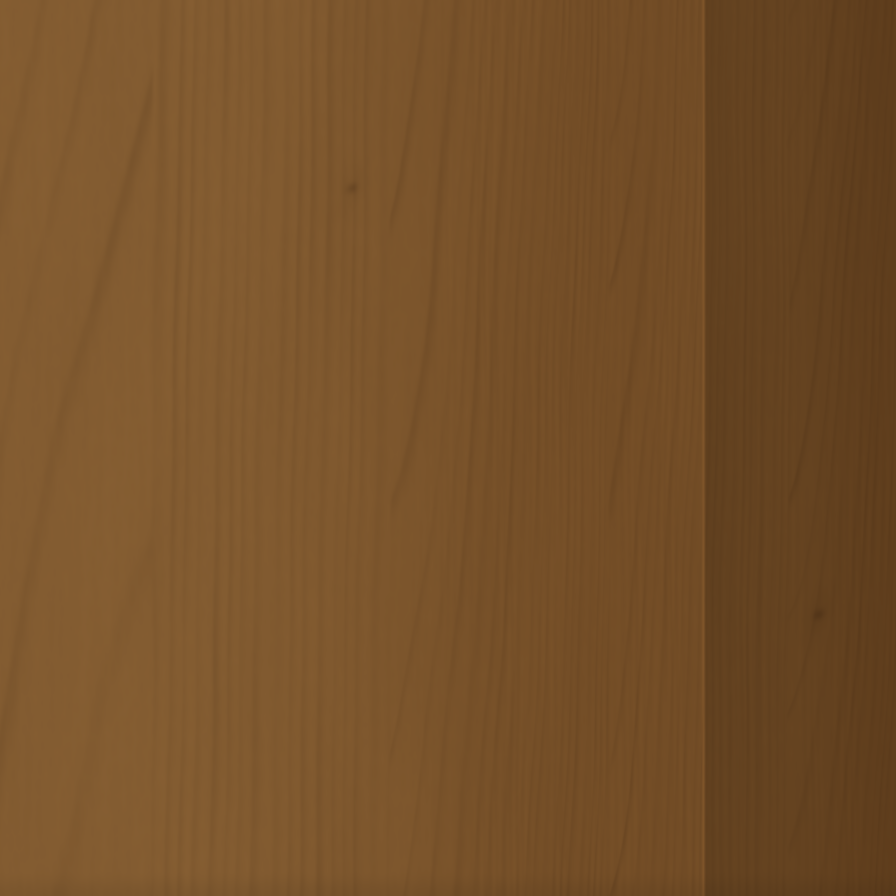
Write a WebGL 1 fragment shader that draws this texture.

```glsl
precision highp float;
// Brown veneer: a wide lit panel, a thin bright seam and a shaded panel.
// Each veneer strip draws contour lines of a slanted parabola, which run from
// open arcs to fine vertical grain; stretched cells and sines add fibres.

uniform vec2 u_resolution;

const vec3 LIT_WOOD = vec3(0.516, 0.362, 0.193);
const vec3 MID_WOOD = vec3(0.452, 0.302, 0.149);
const vec3 SHADED_WOOD = vec3(0.398, 0.264, 0.127);
const vec3 DEEP_WOOD = vec3(0.374, 0.242, 0.112);
const vec3 GRAIN_TINT = vec3(0.88, 1.0, 1.12);
const float SEAM_X = 0.786;

float hash(vec2 p) {
  p = fract(p * vec2(0.1031, 0.1137));
  p += dot(p, p.yx + 33.33);
  return fract((p.x + p.y) * p.x * 47.0);
}

// Distance to the nearest jittered cell point.
float cellular(vec2 p) {
  vec2 cell = floor(p);
  float nearest = 2.0;
  for (int j = -1; j <= 1; j++) {
    for (int i = -1; i <= 1; i++) {
      vec2 c = cell + vec2(float(i), float(j));
      vec2 point = c + vec2(hash(c), hash(c + 71.0));
      nearest = min(nearest, distance(p, point));
    }
  }
  return nearest;
}

// Soft mask of a strip between two edges.
float strip(float x, float left, float right) {
  const float SOFT = 0.003;
  return smoothstep(left - SOFT, left + SOFT, x)
       * (1.0 - smoothstep(right - SOFT, right + SOFT, x));
}

// Dark lines along y = slope * x + curve * x^2, repeated every spacing in y.
// Each line is crisp on one side, soft on the other, and fades along its run.
float grain(vec2 p, float slope, float curve, float spacing, float maxWidth, float seed) {
  float x = max(p.x, 0.0);
  float phase = (p.y - slope * x - curve * x * x) / spacing + seed;
  phase += 0.16 * sin(phase * 1.7) + 0.16 * sin(phase * 0.77 + seed);
  float frequency = length(vec2(slope + 2.0 * curve * x, 1.0)) / spacing;
  float width = min(maxWidth, 0.23 / frequency);
  float offset = (fract(phase) - 0.5) / frequency;
  width *= offset > 0.0 ? 0.65 : 1.25;
  float lineId = hash(vec2(floor(phase) + 60.0, seed));
  float run = 0.75 + 0.25 * sin(p.y * 7.0 + lineId * 40.0);
  return mix(0.5, 1.0, lineId) * run * exp(-offset * offset / (width * width))
       / (1.0 + frequency / 160.0);
}

// Close, nearly straight hairlines with slowly varying strength.
float hairlines(vec2 p, float spacing) {
  float phase = 6.2832 * p.x / spacing + 1.2 * sin(p.x * 67.0) + 0.8 * sin(p.x * 151.0);
  float strength = 0.6 + 0.4 * sin(p.x * 93.0 + 2.0 * sin(p.y * 6.0 + p.x * 40.0));
  return strength * sin(phase + 0.9 * sin(p.y * 5.0));
}

// Small dark core with a faint leaning halo.
float knot(vec2 p, vec2 center, float radius) {
  vec2 d = (p - center) / radius;
  d.x -= 0.25 * d.y;
  vec2 wide = d * vec2(0.5, 0.22);
  return exp(-dot(d, d)) + 0.3 * exp(-dot(wide, wide));
}

float layeredSines(vec2 p) {
  return 0.5 * sin(p.x * 23.0 + 2.0 * sin(p.y * 5.0))
       + 0.3 * sin(p.x * 51.0 - p.y * 7.0 + 1.3)
       + 0.2 * sin(p.y * 19.0 + 3.0 * sin(p.x * 17.0));
}

float veneerGrain(vec2 p) {
  float g = strip(p.x, -0.1, 0.17) * grain(p, 5.5, -8.0, 0.36, 0.008, 2.3);
  g += strip(p.x, 0.17, 0.435) * grain(p - vec2(0.17, 0.0), 56.0, 14.0, 1.0, 0.005, 5.1);
  g += strip(p.x, 0.435, 0.68) * grain(p - vec2(0.435, 0.0), 2.5, 68.0, 0.27, 0.004, 3.7);
  g += strip(p.x, 0.68, SEAM_X) * grain(p - vec2(0.68, 0.0), 3.5, 120.0, 0.21, 0.003, 7.4);
  g += strip(p.x, SEAM_X, 0.88) * grain(p - vec2(SEAM_X, 0.0), 95.0, 30.0, 1.0, 0.003, 4.2);
  g += strip(p.x, 0.88, 1.1) * grain(p - vec2(0.88, 0.0), 2.2, 85.0, 0.17, 0.003, 9.6);
  return g;
}

// Broad light falloff across both panels.
vec3 panelColor(float x) {
  vec3 lit = mix(LIT_WOOD, MID_WOOD, smoothstep(0.20, 0.74, x));
  vec3 shaded = mix(SHADED_WOOD, DEEP_WOOD, smoothstep(0.87, 1.0, x));
  shaded *= 1.0 - 0.05 * exp(-max(x - SEAM_X, 0.0) / 0.025);
  return mix(lit, shaded, smoothstep(SEAM_X - 0.001, SEAM_X + 0.003, x));
}

void main() {
  vec2 p = gl_FragCoord.xy / u_resolution;

  // Gentle waviness of the fibres
  vec2 bent = p;
  bent.x += 0.0012 * sin(p.y * 9.0 + p.x * 14.0) + 0.0006 * sin(p.y * 23.0 + p.x * 31.0);
  bent.y += 0.02 * sin(p.y * 8.0 + p.x * 19.0);

  // Darkening from grain, fibres, mottling and knots
  float dark = 0.095 * veneerGrain(bent);
  dark += 0.018 * (0.5 - cellular(bent * vec2(85.0, 4.0)));
  dark += 0.014 * (0.5 - cellular(p * vec2(120.0, 45.0)));
  dark += 0.014 * hairlines(bent, 0.0078) * smoothstep(0.42, 0.58, p.x);
  dark += 0.010 * layeredSines(p);
  dark += 0.13 * knot(p, vec2(0.393, 0.79), 0.006);
  dark += 0.13 * knot(p, vec2(0.914, 0.314), 0.006);

  // Seam highlight and lower edge shade
  vec3 color = panelColor(p.x) * (1.0 - dark * GRAIN_TINT);
  float seam = (p.x - SEAM_X + 0.001) / 0.0015;
  color *= 1.0 + 0.10 * exp(-seam * seam);
  color *= 1.0 - 0.06 * (1.0 - smoothstep(0.0, 0.03, p.y));
  gl_FragColor = vec4(color, 1.0);
}
```
